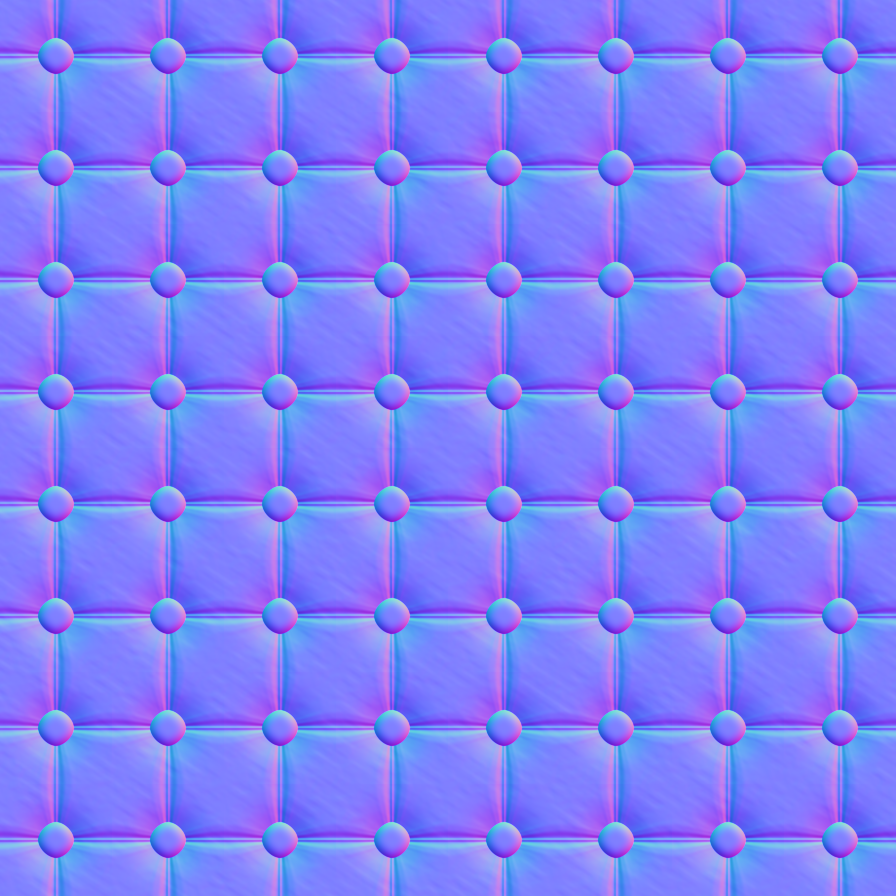
Reproduce this texture map procedurally as a Shadertoy shader.

```glsl
// Tangent-space normal map of buttoned, padded leather in an 8 by 8 grid.
// The padding is a height field (wells, seam valleys, cord, wrapped grain) turned
// into slopes by central differences; domed buttons add their slopes directly.

const float REPEATS = 8.0;
const float BUTTON_RADIUS = 0.16;   // in grid cells
const float GRAIN_PERIOD = 40.0;

float hash(vec2 p) {
    return fract(sin(dot(p, vec2(127.1, 311.7))) * 43758.5453);
}

// Value noise whose lattice wraps after a whole number of steps
float wrappedNoise(vec2 p, float period) {
    vec2 i = floor(p);
    vec2 f = fract(p);
    f = f * f * f * (f * (f * 6.0 - 15.0) + 10.0);
    vec2 a = mod(i, period);
    vec2 b = mod(i + 1.0, period);
    return mix(mix(hash(a), hash(vec2(b.x, a.y)), f.x),
               mix(hash(vec2(a.x, b.y)), hash(b), f.x), f.y);
}

// Diagonal creases plus fine pores; whole-number shears keep the tiling
float leatherGrain(vec2 uv, float period) {
    vec2 crease = vec2(uv.x - uv.y, 2.0 * uv.x + 3.0 * uv.y) * period;
    vec2 pore = vec2(4.0 * uv.x + uv.y, 4.0 * uv.y - uv.x) * period;
    return 0.0026 * wrappedNoise(crease, period)
         + 0.0009 * wrappedNoise(pore, period);
}

// Valley beside a seam: narrow at the buttons, wide halfway between them
float seamHeight(float across, float along) {
    float middle = smoothstep(0.0, 0.5, along);
    float x = across / mix(0.025, 0.072, middle);
    float falloff = exp(-x * x);
    float valley = -mix(0.024, 0.044, middle) * falloff;
    float folds = 0.0015 * cos(6.0 * x) * exp(-0.4 * x * x);
    float cordX = across / 0.013;
    float cord = 0.008 * exp(-cordX * cordX);
    return valley + folds + cord;
}

// Height of the padding, position in grid cells
float paddingHeight(vec2 cell) {
    vec2 p = fract(cell) - 0.5;
    vec2 q = abs(p);
    float well = -0.13 * exp(-dot(p, p) / 0.058);
    return well + seamHeight(q.x, q.y) + seamHeight(q.y, q.x)
         + leatherGrain(cell / REPEATS, GRAIN_PERIOD);
}

vec2 paddingSlope(vec2 cell, float stepSize) {
    vec2 e = vec2(stepSize, 0.0);
    return vec2(paddingHeight(cell + e.xy) - paddingHeight(cell - e.xy),
                paddingHeight(cell + e.yx) - paddingHeight(cell - e.yx))
         / (2.0 * stepSize);
}

// Softly pointed disc: a norm between a diamond and a circle
float buttonNorm(vec2 p) {
    vec2 q = pow(abs(p) + 1e-5, vec2(1.72));
    return pow(q.x + q.y, 1.0 / 1.72);
}

// Flat crown that rolls off steeply at the rim
vec2 buttonSlope(vec2 p, float radius) {
    float r = buttonNorm(p) / radius;
    return -1.4 * r * r * r * p / max(length(p), 1e-4);
}

vec3 surfaceNormal(vec2 cell, float edge) {
    vec2 p = fract(cell) - 0.5;
    float onButton = 1.0 - smoothstep(-edge, edge, buttonNorm(p) - BUTTON_RADIUS);
    vec2 slope = mix(paddingSlope(cell, 0.004),
                     buttonSlope(p, BUTTON_RADIUS), onButton);
    return normalize(vec3(-slope, 1.0));
}

void mainImage(out vec4 fragColor, in vec2 fragCoord) {
    // Average four samples per pixel to smooth the thin cords
    vec3 normal = vec3(0.0);
    for (int i = 0; i < 4; i++) {
        vec2 offset = vec2(i % 2, i / 2) * 0.5 - 0.25;
        vec2 uv = (fragCoord + offset) / iResolution.xy;
        normal += surfaceNormal(uv * REPEATS, 0.006);
    }
    fragColor = vec4(normalize(normal) * 0.5 + 0.5, 1.0);
}
```
